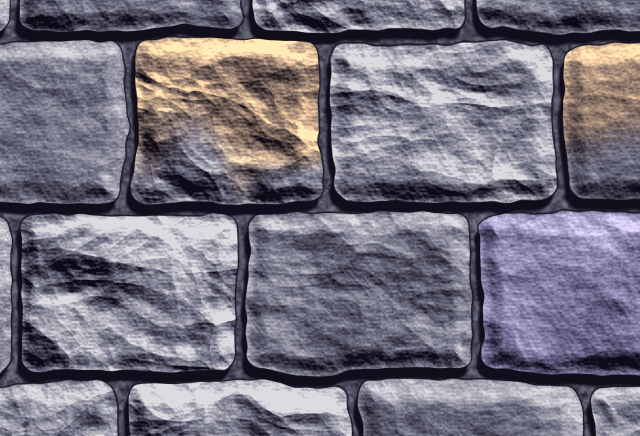
A WebGL 1 fragment shader for this texture:

```glsl
precision highp float;
// Rough-hewn blue-grey stone wall with two tan blocks, lit from the upper right.
uniform vec2 u_resolution;

#define ROW_HEIGHT 0.393
#define ROW_START 0.132
#define STONE_WIDTH 0.53
#define JOINT_GAP 0.027
#define CORNER 0.035
#define WOBBLE 0.024
#define RELIEF 1.0
#define SHADOW_CAST vec2(0.010, 0.025)
#define SHADOW_COLOR vec3(0.05, 0.04, 0.09)
#define STONE_COLOR vec3(0.45, 0.45, 0.53)
#define LIGHT_COLOR vec3(0.86, 0.86, 0.88)
#define WARM_TINT vec3(1.28, 1.08, 0.82)

vec2 hash2(vec2 p) {
  return fract(sin(vec2(dot(p, vec2(127.1, 311.7)), dot(p, vec2(269.5, 183.3)))) * 43758.5);
}

float noise(vec2 p) {
  vec2 i = floor(p), f = fract(p);
  f = f * f * (3.0 - 2.0 * f);
  return mix(mix(hash2(i).x, hash2(i + vec2(1.0, 0.0)).x, f.x),
             mix(hash2(i + vec2(0.0, 1.0)).x, hash2(i + 1.0).x, f.x), f.y);
}

// Distance to the nearest cell point: scooped hollows between sharp ridges.
float hollows(vec2 p) {
  vec2 i = floor(p), f = fract(p);
  float nearest = 2.0;
  for (int y = -1; y <= 1; y++) {
    for (int x = -1; x <= 1; x++) {
      vec2 cell = vec2(float(x), float(y));
      nearest = min(nearest, length(cell + hash2(i + cell) - f));
    }
  }
  return nearest;
}

// Horizontal position of a vertical joint; one course is less regular.
float jointX(float i, float row) {
  float uneven = 0.07 * max(0.0, sin(1.5708 * row));
  return i * STONE_WIDTH + 0.03 + 0.25 * mod(row, 2.0) + uneven * sin(1.3 * i + 2.9);
}

// Signed distance to the stone around p (negative inside), and its column and row.
float stoneDistance(vec2 p, out vec2 id) {
  p += WOBBLE * (vec2(noise(p * 7.0), noise(p * 7.0 + 31.0)) - 0.5);
  p += 0.35 * WOBBLE * (vec2(noise(p * 31.0), noise(p * 31.0 + 57.0)) - 0.5);
  float row = floor((p.y - ROW_START) / ROW_HEIGHT);
  float i = floor((p.x - jointX(0.0, row)) / STONE_WIDTH);
  if (p.x < jointX(i, row)) i -= 1.0;
  else if (p.x >= jointX(i + 1.0, row)) i += 1.0;
  id = vec2(i, row);
  vec2 low = vec2(jointX(i, row), ROW_START + row * ROW_HEIGHT);
  vec2 high = vec2(jointX(i + 1.0, row), low.y + ROW_HEIGHT);
  vec2 q = abs(p - 0.5 * (low + high)) - 0.5 * (high - low - JOINT_GAP) + CORNER;
  return length(max(q, 0.0)) + min(max(q.x, q.y), 0.0) - CORNER;
}

// Surface height: rounded edges, chiselled hollows, then layered grit.
float stoneHeight(vec2 p) {
  vec2 id;
  float d = stoneDistance(p, id);
  float rough = 0.8 + 0.45 * cos(1.9 * (id.x - 0.5 * id.y));
  vec2 q = p * vec2(0.85, 1.1) + id * 7.3;
  vec2 bent = q + 0.09 * vec2(noise(q * 9.0), noise(q * 9.0 + 17.0));
  float h = 0.013 * smoothstep(0.0, 0.05, -d);
  h += rough * (0.026 * hollows(bent * 6.0) + 0.007 * hollows(bent * 17.0));
  float freq = 13.0, amp = 0.008;
  for (int k = 0; k < 5; k++) {
    h += amp * mix(rough, 1.0, 0.5) * noise(q * freq);
    q += 3.7;
    freq *= 2.0;
    amp *= 0.52;
  }
  return h;
}

vec3 shadeRamp(float s) {
  vec3 c = mix(SHADOW_COLOR, STONE_COLOR, clamp(s * 2.0, 0.0, 1.0));
  return mix(c, LIGHT_COLOR, clamp(s * 2.0 - 1.0, 0.0, 1.0));
}

void main() {
  vec2 p = gl_FragCoord.xy / u_resolution.y;
  float aa = 0.8 / u_resolution.y;
  vec2 id, casterId;
  float d = stoneDistance(p, id);

  // Stone face: brightness from the slope towards the light.
  vec2 toLight = normalize(vec2(0.45, 0.9));
  float stepSize = 0.003;
  float slope = (stoneHeight(p + toLight * stepSize) - stoneHeight(p)) / stepSize;
  float shade = 0.52 - RELIEF * slope;
  shade += 0.24 * (noise(p * 5.0 + id * 3.1) - 0.5);
  shade += 0.10 * (hash2(id + 4.0).x - 0.5) + 0.07 * step(id.y, -0.5);
  shade += 0.12 * smoothstep(0.022, 0.0, -d);
  shade += 0.16 * (noise(p * 230.0) - 0.5);
  vec3 stone = shadeRamp(shade);

  // Alternate blocks of one course are tan above and grey below.
  float tan_ = step(abs(id.y - 1.0), 0.5) * (1.0 - mod(id.x, 2.0));
  float height = (p.y - ROW_START) / ROW_HEIGHT - id.y;
  tan_ *= smoothstep(0.12, 0.5, height + 0.5 * (noise(p * 9.0) - 0.5));
  stone = mix(stone, shadeRamp(shade + 0.08) * WARM_TINT, tan_);
  float violet = step(abs(id.y), 0.5) * step(1.5, id.x);
  stone *= mix(vec3(1.0), vec3(1.02, 0.98, 1.12), violet);

  // Grainy mortar under the shadow cast by the stones above and to the right.
  float grain = noise(p * 160.0) + noise(p * 75.0) - 1.0;
  float caster = stoneDistance(p + SHADOW_CAST, casterId);
  float lit = smoothstep(-0.004, 0.006, caster) * smoothstep(0.0, 0.006, d);
  vec3 mortar = shadeRamp(mix(0.02, 0.33 + 0.22 * grain, lit));

  gl_FragColor = vec4(mix(stone, mortar, smoothstep(-aa, aa, d)), 1.0);
}
```
